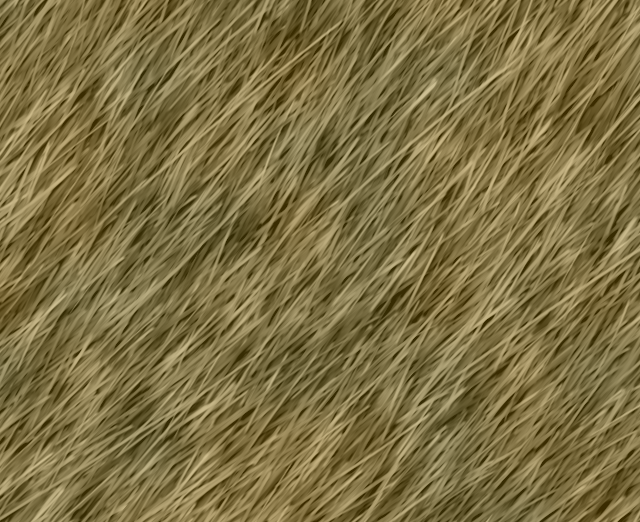
A WebGL 2 fragment shader for this texture:

```glsl
#version 300 es
precision highp float;
// Dry, wind-swept meadow grass: layered slanted blades with dark gaps and long pale stalks.

uniform vec2 u_resolution;
out vec4 fragColor;

const int LAYERS = 7;
const float LEAN = 0.93;      // main blade direction, radians from horizontal

float hash(vec2 p) {
  return fract(sin(dot(p, vec2(127.1, 311.7))) * 43758.5453);
}

vec2 rotate(vec2 p, float angle) {
  float c = cos(angle), s = sin(angle);
  return vec2(c * p.x + s * p.y, c * p.y - s * p.x);
}

float valueNoise(vec2 p) {
  vec2 cell = floor(p), f = fract(p);
  f = f * f * (3.0 - 2.0 * f);
  float low = mix(hash(cell), hash(cell + vec2(1.0, 0.0)), f.x);
  float high = mix(hash(cell + vec2(0.0, 1.0)), hash(cell + vec2(1.0, 1.0)), f.x);
  return mix(low, high, f.y);
}

// Coverage of a tapered strip lying along x
float bladeMask(vec2 p, float halfLength, float width, float blur) {
  float along = p.x / halfLength;
  float taper = max(1.0 - along * along, 0.0);
  float edge = smoothstep(width + blur, width - blur, abs(p.y));
  return edge * smoothstep(0.0, 0.35, taper);
}

// Paints one layer of scattered blades over the given tone
float paintBlades(float tone, vec2 p, float angle, vec2 cellSize, float width,
                  vec2 toneRange, float spread, float density, float seed, float blur) {
  vec2 q = rotate(p, angle);
  vec2 home = floor(q / cellSize);
  for (int i = -1; i <= 1; i++) {
    for (int j = -2; j <= 2; j++) {
      vec2 id = home + vec2(float(i), float(j));
      vec2 key = id + seed * vec2(17.3, 9.1);
      if (hash(key + 5.7) > density) continue;
      vec2 center = (id + vec2(hash(key), hash(key + 31.4))) * cellSize;
      float height = rotate(center, -angle).y;
      float turn = (hash(key + 12.9) - 0.5) * spread + 0.22 * (height - 0.5);
      vec2 d = rotate(q - center, turn);
      float halfLength = cellSize.x * mix(0.4, 0.9, hash(key + 47.2));
      float bend = (hash(key + 63.8) - 0.6) * 0.14 / cellSize.x;
      d.y -= bend * d.x * d.x;
      float w = width * mix(0.6, 1.3, hash(key + 71.5));

      // Shadow on the lower side, then the blade itself
      float shadow = bladeMask(d + vec2(0.0, 2.0 * w), halfLength, w, blur * 1.6);
      float body = bladeMask(d, halfLength, w, blur);
      float shine = mix(toneRange.x, toneRange.y, hash(key + 88.6));
      shine += 0.1 * d.x / halfLength;
      tone -= 0.16 * shadow;
      tone = mix(tone, shine, 0.82 * body);
    }
  }
  return tone;
}

// Straw colour ramp from deep shade to sunlit stalk
vec3 strawColor(float tone) {
  vec3 shade = vec3(0.32, 0.27, 0.10);
  vec3 middle = vec3(0.525, 0.47, 0.295);
  vec3 sunlit = vec3(0.73, 0.67, 0.49);
  return tone < 0.5 ? mix(shade, middle, tone * 2.0)
                    : mix(middle, sunlit, tone * 2.0 - 1.0);
}

void main() {
  vec2 p = gl_FragCoord.xy / u_resolution.y;
  float blur = 0.0011 + 0.5 / u_resolution.y;

  // Fibrous undergrowth
  vec2 grain = rotate(p, LEAN + 0.15 * (p.y - 0.5));
  float fibre = valueNoise(grain * vec2(24.0, 150.0));
  float tone = 0.15 + 0.6 * fibre;

  // Dense short grass, deep layers first
  for (int k = 0; k < LAYERS; k++) {
    float seed = float(k) + 1.0;
    float depth = float(k) / float(LAYERS - 1);
    float angle = LEAN + (hash(vec2(seed, 3.3)) - 0.5) * 0.3;
    vec2 cellSize = vec2(mix(0.075, 0.13, depth), mix(0.012, 0.018, depth));
    vec2 range = mix(vec2(-0.05, 0.8), vec2(0.28, 1.12), depth);
    tone = paintBlades(tone, p, angle, cellSize, mix(0.0034, 0.0024, depth),
                       range, 0.6, 0.9, seed, blur);
  }

  // Dark pockets and broad light patches
  float pocket = valueNoise(grain * vec2(15.0, 42.0) + 8.0);
  float patches = valueNoise(p * 5.0 + 21.0);
  tone += 0.48 * (pocket - 0.46) + 0.16 * (patches - 0.5);

  // Sparse long stalks on top
  tone = paintBlades(tone, p, LEAN - 0.06, vec2(0.24, 0.06), 0.0019,
                     vec2(0.75, 1.1), 0.3, 0.5, 23.0, blur);
  tone = paintBlades(tone, p, LEAN - 0.2, vec2(0.42, 0.15), 0.0023,
                     vec2(0.85, 1.15), 0.25, 0.45, 37.0, blur);

  // Slight drift between olive and warm straw
  float warmth = valueNoise(p * 7.0 + 40.0) - 0.5;
  vec3 color = strawColor(clamp(tone, -0.25, 1.2));
  color += warmth * vec3(0.035, 0.0, -0.03);
  fragColor = vec4(clamp(color, 0.0, 1.0), 1.0);
}
```
